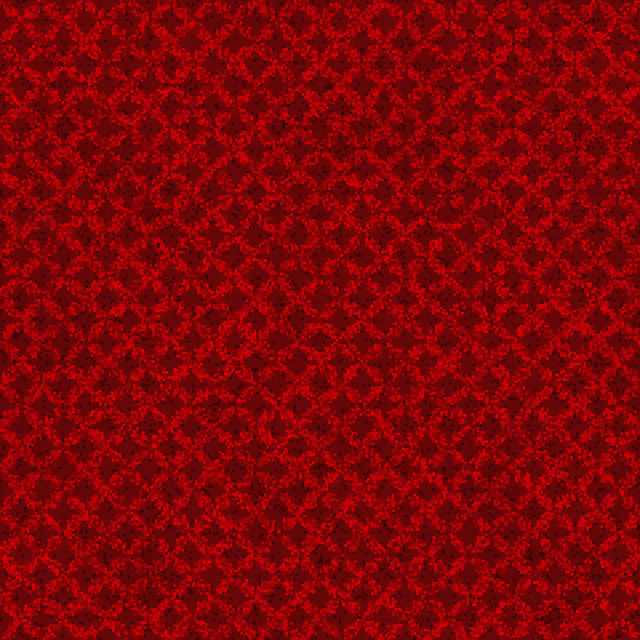
This pattern is drawn by a Shadertoy shader. Its source:

```glsl
// A red carpet: a 15 by 15 trellis of lens-shaped petals made by overlapping
// circles on a diagonal grid, leaving dark four-pointed stars between them.
// Wrapped, jittered tufts each take one shade, giving flecks and ragged edges.

const float REPEATS = 15.0;
const float TUFTS = 240.0;

vec3 hash3(vec2 p) {
    vec3 q = fract(p.xyx * vec3(0.1031, 0.1030, 0.0973));
    q += dot(q, q.yxz + 33.33);
    return fract((q.xxy + q.yzz) * q.zyx);
}

// Value noise that wraps after "period" cells across the canvas.
float wrapNoise(vec2 uv, float period) {
    vec2 p = uv * period, i = floor(p), f = fract(p);
    f = f * f * (3.0 - 2.0 * f);
    float a = hash3(mod(i, period) + 7.0).x;
    float b = hash3(mod(i + vec2(1, 0), period) + 7.0).x;
    float c = hash3(mod(i + vec2(0, 1), period) + 7.0).x;
    float d = hash3(mod(i + vec2(1, 1), period) + 7.0).x;
    return mix(mix(a, b, f.x), mix(c, d, f.x), f.y);
}

// Negative inside a petal, the overlap of two neighbouring circles.
float petalDistance(vec2 uv) {
    vec2 p = uv * REPEATS;
    vec2 a = abs(fract(vec2(p.x + p.y, p.x - p.y)) - 0.5);
    if (a.x < a.y) a = a.yx;
    return length(a - vec2(1, 0)) - sqrt(0.5);
}

vec3 tuftColour(vec2 uv, vec3 rnd, vec3 rnd2, float wear) {
    // Dark ground with a few deeper flecks
    vec3 ground = vec3(0.39, 0.025, 0.03) * (0.95 + 0.12 * rnd2.x);
    ground *= 1.0 - 0.35 * step(0.9, rnd2.y);

    // Bright pile, with some dark yarn showing through
    float light = pow(rnd2.x, 1.15);
    vec3 pile = mix(vec3(0.43, 0.02, 0.02), vec3(0.84, 0.005, 0.03), light);
    pile *= 1.0 - 0.35 * step(0.91, rnd2.y);

    float d = petalDistance(uv) + 0.11 * (rnd.z - 0.5) + 0.07 * (wear - 0.5);
    return mix(pile, ground, smoothstep(-0.025, 0.025, d));
}

void mainImage(out vec4 fragColor, in vec2 fragCoord) {
    vec2 uv = fragCoord / iResolution.xy;
    vec2 cell = floor(uv * TUFTS), local = fract(uv * TUFTS);
    float wear = wrapNoise(uv, 32.0);

    // Blend nearby tufts softly so their edges stay smooth
    vec3 sum = vec3(0.0);
    float total = 0.0, nearest = 4.0;
    for (int y = -1; y <= 1; y++) {
        for (int x = -1; x <= 1; x++) {
            vec2 offset = vec2(x, y);
            vec2 id = mod(cell + offset, TUFTS);
            vec3 rnd = hash3(id), rnd2 = hash3(id + 311.0);
            vec2 seat = offset + 0.15 + 0.7 * rnd.xy;
            float d2 = dot(seat - local, seat - local);
            float weight = exp(-11.0 * d2);
            sum += weight * tuftColour((cell + seat) / TUFTS, rnd, rnd2, wear);
            total += weight;
            nearest = min(nearest, d2);
        }
    }

    // Shadow in the gaps and a faint drift in the pile
    vec3 colour = sum / total;
    colour *= 1.0 - 0.18 * smoothstep(0.25, 0.8, nearest);
    colour *= 0.97 + 0.08 * wrapNoise(uv, 9.0);
    fragColor = vec4(colour, 1.0);
}
```
